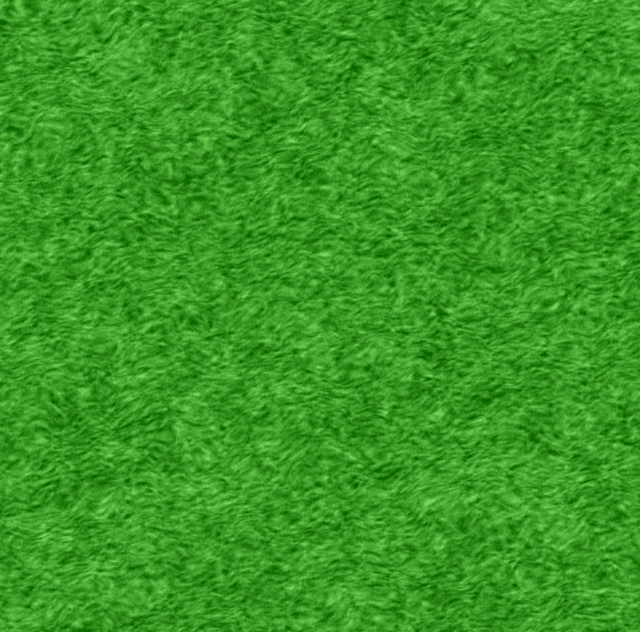
This texture is drawn by a Shadertoy shader. Its source:

```glsl
#define FELT_GREEN vec3(0.226, 0.592, 0.140)
#define GREEN_SPREAD vec3(0.074, 0.077, 0.068)
#define FIBRE_SCALE vec2(46.0, 122.0)
#define FINE_SCALE vec2(85.0, 185.0)
#define GRAIN_SCALE 235.0
#define CLUMP_SCALE vec2(15.0, 27.0)
#define BROAD_SCALE vec2(4.0, 5.5)
#define STRAND_SCALE vec2(30.0, 58.0)
#define FIBRE_TILT 0.20
#define TILT_SPREAD 0.30
#define STRAND_LIGHT 0.75

// Random unit gradient for a lattice cell
vec2 cellGradient(vec2 cell, uint seed) {
    uvec2 q = uvec2(ivec2(cell) + 4096);
    uint h = q.x * 1597334677u ^ q.y * 3812015801u ^ (seed + 1u) * 2654435769u;
    h = (h ^ (h >> 16)) * 2146121005u;
    h = (h ^ (h >> 15)) * 2221713035u;
    h ^= h >> 16;
    float angle = 6.28318 * float(h & 65535u) / 65536.0;
    return vec2(cos(angle), sin(angle));
}

// Gradient noise scaled to a deviation of about one
float noise(vec2 p, uint seed) {
    vec2 i = floor(p), f = p - i;
    vec2 u = f * f * f * (f * (f * 6.0 - 15.0) + 10.0);
    vec2 e = vec2(1.0, 0.0);
    float a = dot(cellGradient(i, seed), f);
    float b = dot(cellGradient(i + e.xy, seed), f - e.xy);
    float c = dot(cellGradient(i + e.yx, seed), f - e.yx);
    float d = dot(cellGradient(i + e.xx, seed), f - e.xx);
    return 4.27 * mix(mix(a, b, u.x), mix(c, d, u.x), u.y);
}

vec2 rotate(vec2 p, float angle) {
    float c = cos(angle), s = sin(angle);
    return vec2(c * p.x + s * p.y, c * p.y - s * p.x);
}

// Short matted fibres crossing at several tilts
float fibres(vec2 p) {
    float sum = 0.0;
    for (int k = 0; k < 3; k++) {
        uint seed = uint(k) * 2u + 10u;
        vec2 q = rotate(p, FIBRE_TILT + TILT_SPREAD * float(k - 1));
        sum += 0.40 * noise(q * FIBRE_SCALE, seed);
        sum += 0.31 * noise(q * FINE_SCALE, seed + 1u);
    }
    return sum;
}

// Sparse thin curling strands along noise contours
float strands(vec2 p) {
    float sum = 0.0;
    for (int k = 0; k < 2; k++) {
        uint seed = uint(k) * 2u + 30u;
        vec2 q = rotate(p, FIBRE_TILT + 0.5 * float(k) - 0.2);
        float line = 1.0 - smoothstep(0.0, 0.5, abs(noise(q * STRAND_SCALE, seed)));
        sum += line * smoothstep(0.2, 1.2, noise(q * 24.0, seed + 1u));
    }
    return sum - 0.12;
}

void mainImage(out vec4 fragColor, in vec2 fragCoord) {
    vec2 p = fragCoord / iResolution.y;

    // Bend the nap so the fibres wander
    vec2 nap = p;
    nap.y += 0.006 * noise(p * 7.0, 1u) + 0.0022 * noise(p * 24.0, 2u);
    nap.x += 0.003 * noise(p * 20.0, 3u);

    // Layer the tone from fine to broad
    float tone = fibres(nap);
    tone += STRAND_LIGHT * strands(nap);
    tone += 0.24 * noise(p * GRAIN_SCALE, 4u);
    tone += 0.34 * noise(rotate(nap, FIBRE_TILT) * CLUMP_SCALE, 5u);
    tone += 0.17 * noise(rotate(p, FIBRE_TILT) * BROAD_SCALE, 6u);

    vec3 color = FELT_GREEN + GREEN_SPREAD * clamp(tone, -2.6, 3.2);
    fragColor = vec4(clamp(color, 0.0, 1.0), 1.0);
}
```
